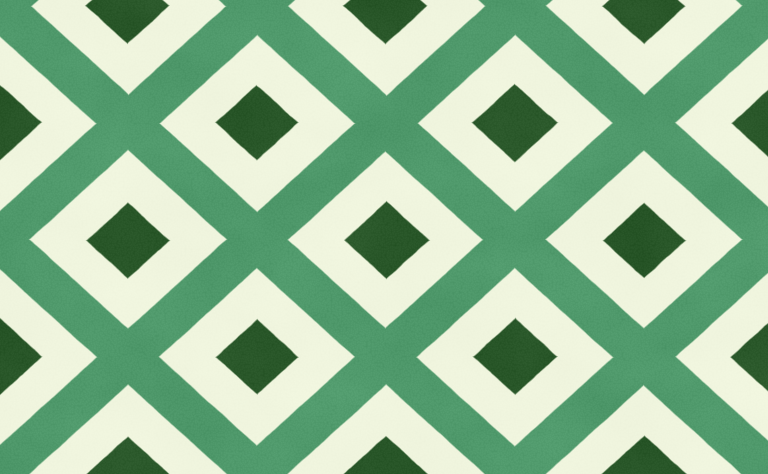
Write a WebGL 2 fragment shader that draws this pattern.

```glsl
#version 300 es
precision highp float;
// Tufted rug: staggered cream diamonds with dark centres on a green trellis.

#define REPEATS vec2(2.977, 2.026)   // diamonds across and down the canvas
#define CENTRE vec2(0.5026, 0.4936)  // middle of the central diamond
#define CREAM_SIZE 0.379             // half diagonals, as a share of the period
#define DARK_SIZE 0.163
#define SOFTNESS 0.006               // fuzzy cut of the pile
#define JITTER 0.007                 // hand-made variation between diamonds
#define WOBBLE 0.0025                // waviness of the edges
#define MOTTLE 0.025                 // broad shading of the pile
#define GRAIN 0.035                  // fine shading of the pile
#define TUFTS 230.0                  // tufts down the canvas

uniform vec2 u_resolution;
out vec4 fragColor;

const vec3 CREAM = vec3(0.94, 0.96, 0.87);
const vec3 GREEN = vec3(0.31, 0.60, 0.42);
const vec3 DARK = vec3(0.16, 0.34, 0.16);

vec2 hash2(vec2 p) {
    vec3 q = fract(p.xyx * vec3(0.1031, 0.1030, 0.0973));
    q += dot(q, q.yzx + 33.33);
    return fract((q.xx + q.yz) * q.zy);
}

// Layered sines, roughly -1 to 1
float waves(vec2 p) {
    float sum = 0.0;
    float amplitude = 0.5;
    for (int i = 0; i < 4; i++) {
        sum += amplitude * sin(p.x + 1.7 * sin(p.y)) * cos(p.y + 1.3 * sin(p.x));
        p = mat2(1.5, 1.2, -1.2, 1.5) * p + 2.3;
        amplitude *= 0.6;
    }
    return sum;
}

// Cellular noise: distance to the nearest tuft
float tufts(vec2 p) {
    vec2 cell = floor(p);
    float nearest = 2.0;
    for (int y = -1; y <= 1; y++) {
        for (int x = -1; x <= 1; x++) {
            vec2 id = cell + vec2(x, y);
            nearest = min(nearest, distance(p, id + hash2(id + 50.0)));
        }
    }
    return nearest;
}

float diamond(vec2 p) {
    return max(abs(p.x), abs(p.y));
}

void main() {
    vec2 uv = gl_FragCoord.xy / u_resolution;
    vec2 surface = gl_FragCoord.xy / u_resolution.y;

    // Diagonal axes turn the staggered diamonds into a square grid
    vec2 p = (uv - CENTRE) * REPEATS;
    vec2 lattice = vec2(p.x + p.y, p.x - p.y);
    vec2 id = round(lattice);
    vec2 local = lattice - id;

    // Slight differences in place and size, and wavy edges
    vec2 shift = (hash2(id + 17.0) - 0.5) * JITTER;
    vec2 resize = (hash2(id + 31.0) - 0.5) * JITTER;
    vec2 wave = WOBBLE * vec2(waves(surface * 35.0), waves(surface * 35.0 + 9.0));
    float creamDist = diamond(local + shift + wave) - CREAM_SIZE - resize.x;
    float darkDist = diamond(local - shift + wave * 1.5) - DARK_SIZE - resize.y;

    // Edges at least one pixel wide
    vec2 pixel = REPEATS / u_resolution;
    float edge = max(SOFTNESS, max(pixel.x, pixel.y));
    float cream = 1.0 - smoothstep(-edge, edge, creamDist);
    float dark = 1.0 - smoothstep(-edge, edge, darkDist);

    vec3 color = mix(GREEN, CREAM, cream);
    color = mix(color, DARK, dark);

    // Brushed pile: strongest on green, faint on cream
    float wear = mix(1.0, 0.3, cream * (1.0 - dark));
    float mottle = waves(surface * vec2(7.0, 9.0) + 4.0);
    float grain = 0.45 - tufts(surface * TUFTS);
    color += wear * (MOTTLE * mottle + GRAIN * grain);

    fragColor = vec4(clamp(color, 0.0, 1.0), 1.0);
}
```
